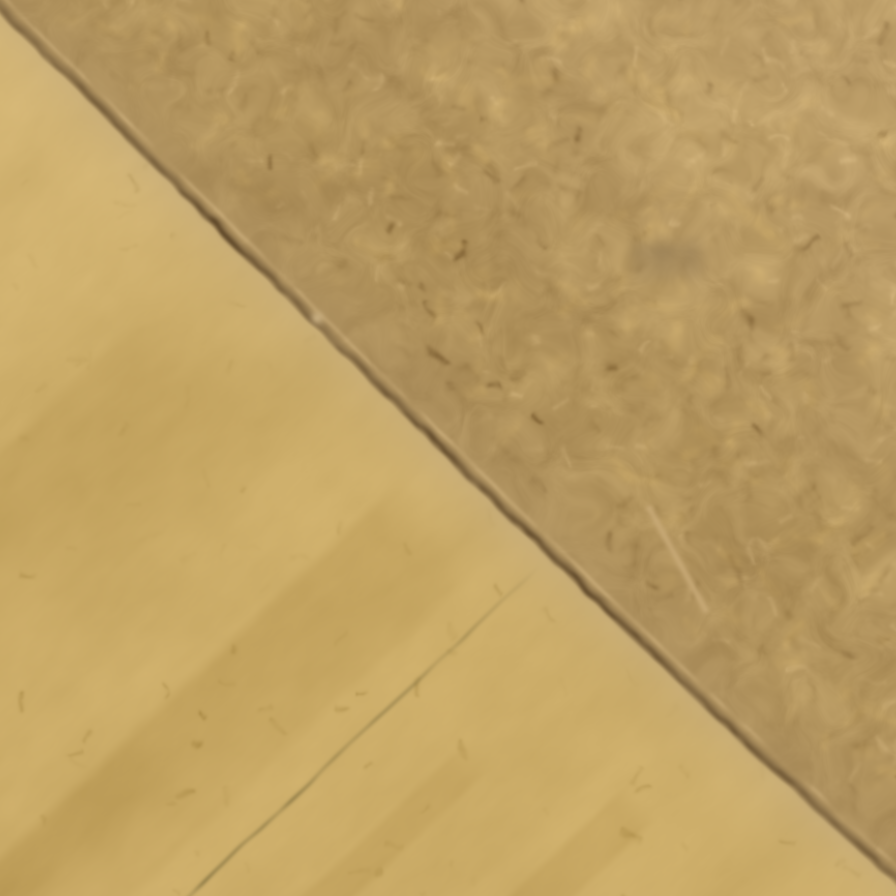
A three.js fragment shader for this texture:

```glsl
// Pale striped wood meeting brown pressed-fibre board along a dark diagonal seam.
varying vec2 vUv;

const vec2 GRAIN = vec2(0.727, 0.686);
const vec2 ACROSS = vec2(0.686, -0.727);

float hash(vec2 p) {
  vec3 q = fract(vec3(p.xyx) * 0.1031);
  q += dot(q, q.yzx + 33.33);
  return fract((q.x + q.y) * q.z);
}

float noise(vec2 p) {
  vec2 i = floor(p), f = fract(p);
  f = f * f * (3.0 - 2.0 * f);
  vec2 e = vec2(1.0, 0.0);
  return mix(mix(hash(i), hash(i + e), f.x),
             mix(hash(i + e.yx), hash(i + e.xx), f.x), f.y);
}

float fbm(vec2 p) {
  float sum = 0.0, gain = 0.5;
  for (int i = 0; i < 4; i++) {
    sum += gain * noise(p);
    p = mat2(1.6, 1.2, -1.2, 1.6) * p + 7.3;
    gain *= 0.5;
  }
  return sum / 0.9375;
}

float segment(vec2 p, vec2 a, vec2 b) {
  vec2 ab = b - a;
  return length(p - a - ab * clamp(dot(p - a, ab) / dot(ab, ab), 0.0, 1.0));
}

float band(float x, float lo, float hi, float soft) {
  return smoothstep(lo - soft, lo + soft, x) * (1.0 - smoothstep(hi - soft, hi + soft, x));
}

float ridge(float x, float center, float width) {
  float q = (x - center) / width;
  return exp(-q * q);
}

float blob(vec2 p, vec2 center, vec2 radius) {
  vec2 q = (p - center) / radius;
  return exp(-dot(q, q));
}

// Signed distance from the seam, positive on the board side
float seamDistance(vec2 p) {
  float sag = p.x * (1.0 - p.x) * (0.02 + 0.05 * p.x);
  return (p.y - 0.987 + 0.972 * p.x + sag) * 0.718;
}

// Scattered soft flecks with random direction, frayed by noise
float flecks(vec2 p, float cells, float width, float density, float seed) {
  vec2 q = p * cells;
  q += 0.22 * vec2(noise(q * 2.3 + seed), noise(q * 2.3 + seed + 31.0));
  vec2 id = floor(q);
  float sum = 0.0;
  for (int j = -1; j <= 1; j++) {
    for (int i = -1; i <= 1; i++) {
      vec2 c = id + vec2(float(i), float(j));
      vec2 k = c + seed;
      float angle = 6.2832 * hash(k + 3.7);
      vec2 mid = c + vec2(hash(k + 11.1), hash(k + 23.9));
      vec2 arm = vec2(cos(angle), sin(angle)) * mix(0.05, 0.4, hash(k + 41.3));
      float ink = ridge(segment(q, mid - arm, mid + arm), 0.0, width);
      sum += ink * step(hash(k), density) * mix(0.2, 1.0, hash(k + 57.1));
    }
  }
  return min(sum, 1.0) * (0.5 + 0.7 * noise(q * 4.0));
}

vec3 woodColor(vec2 p, float d) {
  float s = dot(p, ACROSS), t = dot(p, GRAIN);
  vec3 c = mix(vec3(0.795, 0.673, 0.405), vec3(0.83, 0.71, 0.45), smoothstep(0.4, 0.95, p.y));
  c += 0.03 * (noise(vec2(s * 16.0, t * 1.5)) - 0.5);
  c += 0.025 * (fbm(vec2(s * 60.0, t * 24.0)) - 0.5);
  c += 0.035 * (fbm(p * 9.0) - 0.5);
  // Darker strips, each fading before the seam
  float dark = 0.9 * band(s, -0.03, 0.1, 0.009) * (1.0 - 0.5 * smoothstep(0.0, 0.1, s));
  dark *= 1.0 - smoothstep(0.58, 0.66, t);
  dark += 0.6 * smoothstep(-0.37, -0.35, s) * (1.0 - smoothstep(-0.3, -0.1, s))
        * (1.0 - smoothstep(0.5, 0.64, t));
  dark += 0.7 * band(s, 0.232, 0.272, 0.006) * (1.0 - smoothstep(0.46, 0.51, t));
  dark += 0.8 * band(s, 0.39, 0.44, 0.006) * (1.0 - smoothstep(0.56, 0.6, t));
  c -= vec3(0.04, 0.044, 0.045) * dark;
  // Thin uneven joint between two planks, then sparse specks
  float joint = ridge(s, 0.143 + 0.003 * noise(vec2(t * 30.0, 2.0)), 0.003);
  joint *= (1.0 - smoothstep(0.64, 0.7, t)) * (0.45 + 0.7 * noise(vec2(t * 45.0, 8.0)));
  c -= vec3(0.16, 0.13, 0.09) * joint * mix(1.0, 0.6, smoothstep(0.3, 0.7, t));
  c -= 0.08 * flecks(p, 40.0, 0.14, 0.1, 5.0) * noise(p * 9.0);
  // Bleached rim beside the seam
  float rim = exp(min(d, 0.0) / 0.03) * (0.65 + 0.35 * noise(p * 14.0));
  return mix(c, vec3(0.78, 0.68, 0.49), 0.85 * rim);
}

vec3 boardColor(vec2 p, float d) {
  vec3 c = mix(vec3(0.69, 0.57, 0.355), vec3(0.74, 0.62, 0.41), smoothstep(0.1, 0.6, d));
  vec2 warp = vec2(noise(p * 30.0), noise(p * 30.0 + 50.0));
  c += vec3(0.085, 0.085, 0.06) * (fbm(p * 14.0) - 0.5);
  c += vec3(0.11, 0.11, 0.10) * (fbm(p * 44.0 + 2.0 * warp) - 0.5);
  c = mix(c, vec3(0.67, 0.56, 0.38), 0.6 * exp(-max(d, 0.0) / 0.05));
  float clear = smoothstep(0.015, 0.08, d);
  c += vec3(0.045, 0.04, 0.02) * clear * flecks(p, 28.0, 0.2, 0.5, 17.0);
  c += vec3(0.05, 0.05, 0.05) * clear * flecks(p, 36.0, 0.13, 0.3, 71.0);
  c -= vec3(0.045, 0.045, 0.04) * clear * flecks(p, 36.0, 0.19, 0.4, 131.0);
  c -= vec3(0.12, 0.12, 0.10) * clear * flecks(p, 31.0, 0.13, 0.12, 211.0);
  // Grey smudge and one long pale splinter
  float smudge = band(p.x, 0.706, 0.782, 0.014) * band(p.y, 0.69, 0.73, 0.014);
  c = mix(c, vec3(0.60, 0.50, 0.34), 0.7 * smudge * (0.6 + 0.5 * noise(p * 50.0)));
  float splinter = segment(p, vec2(0.725, 0.432), vec2(0.787, 0.32));
  return mix(c, vec3(0.79, 0.67, 0.47), 0.75 * ridge(splinter, 0.0, 0.0045));
}

void main() {
  vec2 p = vUv;
  float d = seamDistance(p) + 0.002 * (noise(p * 34.0) - 0.5);
  vec3 color = mix(woodColor(p, d), boardColor(p, d), smoothstep(-0.004, 0.004, d));
  // Seam shadow broken along its length, raised lip and a pale chip
  float along = dot(p, vec2(0.717, -0.697));
  float wear = 0.15 + 0.5 * noise(vec2(along * 24.0, 3.0)) + 0.4 * noise(vec2(along * 85.0, d * 160.0));
  wear *= 0.6 + 0.4 * max(band(p.x, 0.22, 0.31, 0.03), band(p.x, 0.42, 0.82, 0.06));
  float fray = 0.0025 * (noise(vec2(along * 60.0, 9.0)) - 0.5);
  color = mix(color, vec3(0.57, 0.47, 0.31), 0.65 * band(d + fray, -0.001, 0.009, 0.004));
  color = mix(color, vec3(0.37, 0.28, 0.16), wear * ridge(d + fray, 0.0025, 0.0042));
  color += 0.07 * noise(vec2(along * 40.0, 6.0)) * ridge(d, 0.014, 0.003);
  color = mix(color, vec3(0.80, 0.70, 0.52), 0.8 * blob(p, vec2(0.354, 0.645), vec2(0.007)));
  gl_FragColor = vec4(color, 1.0);
}
```
